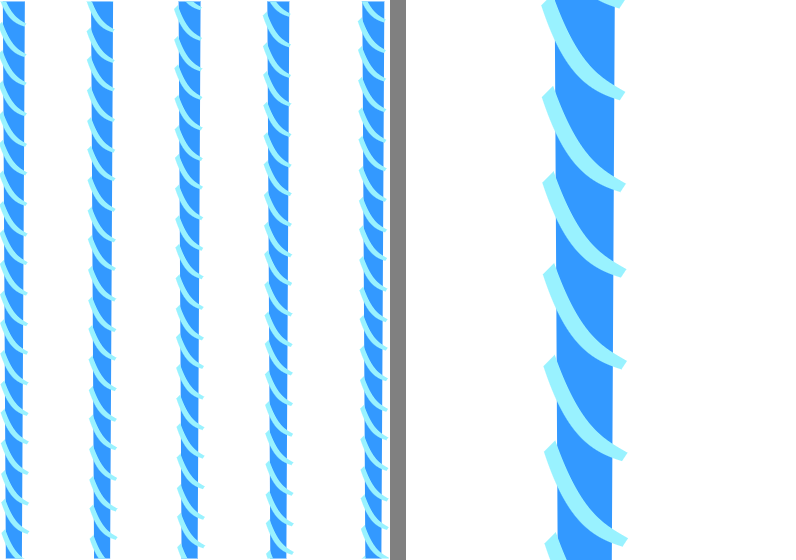
Left, the full canvas; right, a detail of the centre.
A Shadertoy shader for this pattern:

```glsl
// Five tapering blue poles, each wound with pale curved bands, on white.

const float HEIGHT = 768.0;        // design units along the canvas height
const int   POLES = 5;
const float POLE_X[POLES]   = float[](19.0, 140.0, 260.0, 381.7, 512.0);
const float POLE_TIP[POLES] = float[](34.3, 42.3, 53.8, 62.8, 28.7); // first band tip
const float POLE_MARGIN = 2.0;     // gap above and below each pole
const vec2  POLE_HALF = vec2(15.1, 11.0);   // half width at top, bottom

const float BAND_PITCH = 41.0;
const float BAND_HALF = 17.2;      // half of the horizontal reach
const float BAND_JITTER = 1.1;     // uneven spacing
const vec2  BAND_DRIFT = vec2(-1.6, 0.006); // sideways offset, slope
const vec4  BAND_CURVE = vec4(-11.3, 18.5, -10.7, 3.5); // cubic coefficients
const vec3  BAND_WIDTH = vec3(3.6, -0.53, -0.8);        // quadratic taper
const vec2  START_CUT = vec2(0.707, 0.707);
const vec2  END_CUT = vec2(0.83, 0.555);

const vec3 PAPER = vec3(1.0);
const vec3 BLUE = vec3(0.2, 0.6, 1.0);
const vec3 CYAN = vec3(0.6, 0.95, 1.0);

float curveHeight(float u) {
    return BAND_CURVE.x + u * (BAND_CURVE.y + u * (BAND_CURVE.z + u * BAND_CURVE.w));
}

float curveSlope(float u) {
    return (BAND_CURVE.y + u * (2.0 * BAND_CURVE.z + u * 3.0 * BAND_CURVE.w)) / BAND_HALF;
}

// Signed distance to the tapered pole; p.x is relative to its axis, y runs down.
float poleDistance(vec2 p) {
    return abs(p.x) - mix(POLE_HALF.x, POLE_HALF.y, p.y / HEIGHT);
}

// Signed distance to the nearest band in the stack.
float bandDistance(vec2 p, float firstTip) {
    float x = p.x - BAND_DRIFT.x - BAND_DRIFT.y * p.y;
    float u = clamp(x / BAND_HALF, -1.3, 1.3);
    float curve = curveHeight(u);

    // Fold the height into one band, measured from its centre line
    float dy = p.y - firstTip - curve;
    float id = round(dy / BAND_PITCH);
    dy -= id * BAND_PITCH + BAND_JITTER * sin(2.0944 * id);

    float slope = curveSlope(u);
    float halfWidth = BAND_WIDTH.x + u * (BAND_WIDTH.y + u * BAND_WIDTH.z);
    float stroke = abs(dy) / sqrt(1.0 + slope * slope) - halfWidth;

    // Slanted cuts at both ends
    vec2 q = vec2(x, curve + dy);
    float startCut = dot(vec2(-BAND_HALF, curveHeight(-1.0)) - q, START_CUT);
    float endCut = dot(q - vec2(BAND_HALF, curveHeight(1.0)), END_CUT);
    return max(stroke, max(startCut, endCut));
}

float coverage(float distance, float pixel) {
    return clamp(0.5 - distance / pixel, 0.0, 1.0);
}

void mainImage(out vec4 fragColor, in vec2 fragCoord) {
    float pixel = HEIGHT / iResolution.y;
    vec2 p = fragCoord * pixel;
    p.y = HEIGHT - p.y;

    float trim = abs(p.y - 0.5 * HEIGHT) - 0.5 * HEIGHT + POLE_MARGIN;
    vec3 color = PAPER;
    for (int i = 0; i < POLES; i++) {
        vec2 local = vec2(p.x - POLE_X[i], p.y);
        float pole = max(poleDistance(local), trim);
        float band = max(bandDistance(local, POLE_TIP[i]), trim);
        color = mix(color, BLUE, coverage(pole, pixel));
        color = mix(color, CYAN, coverage(band, pixel));
    }
    fragColor = vec4(color, 1.0);
}
```
